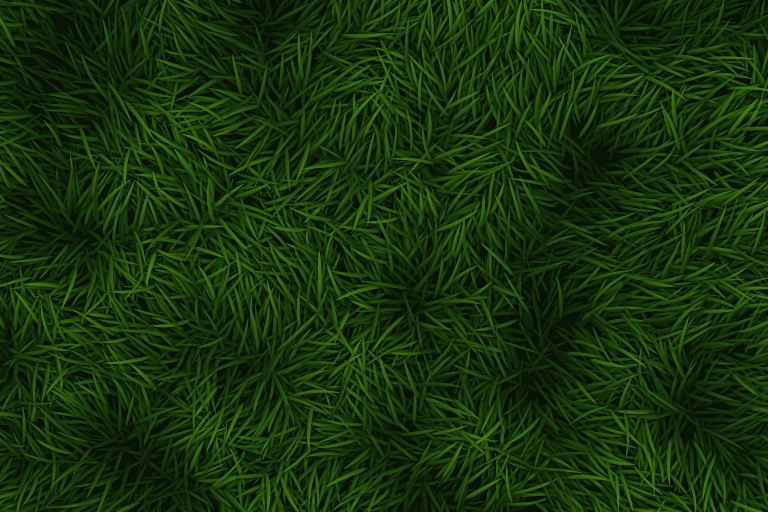
A Shadertoy shader for this texture:

```glsl
// Dense lawn seen from above: tufts of slender blades fanning out of dark hollows.

const vec3 DEEP = vec3(0.026, 0.050, 0.014);
const vec3 MID  = vec3(0.088, 0.220, 0.038);
const vec3 LIT  = vec3(0.265, 0.480, 0.058);
const vec3 TIP  = vec3(0.460, 0.660, 0.160);

const int   LAYERS      = 15;
const float LAYER_STEP  = 0.052;   // depth lost per layer
const float CELL        = 0.055;   // blade grid, in canvas heights
const float HALF_LENGTH = 0.054;   // must stay below CELL
const float HALF_WIDTH  = 0.0036;
const float TUFT_FREQ   = 7.0;
const float SPREAD      = 1.5;     // random sideways turn of blades
const float BEND        = 0.28;
const float SHADOW      = 0.30;
const float GROUND      = 0.07;
const float GAIN        = 1.70;
const float SOFTEN      = 0.5;     // compresses the highlights

vec4 hash4(vec3 p) {
    vec4 q = fract(p.xyzx * vec4(0.1031, 0.1030, 0.0973, 0.1099));
    q += dot(q, q.wzxy + 33.33);
    return fract((q.xxyz + q.yzzw) * q.zywx);
}

// Value noise: x = value, yz = gradient.
vec3 noiseGrad(vec2 p) {
    vec2 i = floor(p), f = p - i;
    vec2 u = f * f * (3.0 - 2.0 * f);
    vec2 du = 6.0 * f * (1.0 - f);
    vec4 h = fract((i.x + 57.0 * i.y + vec4(0.0, 1.0, 57.0, 58.0)) * 0.1031);
    h *= h + 33.33;
    h = fract(h * (h + h));
    vec2 slope = h.yz - h.x;
    float k = h.x - h.y - h.z + h.w;
    return vec3(h.x + dot(slope, u) + k * u.x * u.y, du * (slope + k * u.yx));
}

// One blade: x = tone, y = coverage, z = shadow cast around it.
vec3 blade(vec2 rel, vec2 root, float depth, vec4 rnd, float px) {
    // Tuft height decides how far up the blades reach.
    mat2 turn = mat2(0.8, 0.6, -0.6, 0.8);
    vec3 tuft = noiseGrad(turn * root * TUFT_FREQ + 17.3);
    if (depth > 1.35 * tuft.x + 0.22 + 0.35 * rnd.z) return vec3(0.0);

    // Blades lean uphill, outward from the canvas centre, and a little upward.
    vec2 lean = tuft.yz * turn + 0.7 * (root - vec2(0.72, 0.42)) + vec2(0.0, 0.08);
    lean = normalize(lean + 1e-4);
    vec2 dir = normalize(lean + vec2(-lean.y, lean.x) * (rnd.w - 0.5) * SPREAD);

    vec4 vary = fract(rnd * 13.0 + rnd.yzwx * 7.0);
    float halfLen = HALF_LENGTH * mix(0.65, 1.0, vary.x);
    float along = dot(rel, dir) / halfLen;
    float across = dot(rel, vec2(-dir.y, dir.x));
    across -= (vary.y - 0.5) * BEND * halfLen * (along * along - 0.3);

    float t = clamp(0.5 + 0.5 * along, 0.0, 1.0);
    float width = HALF_WIDTH * mix(0.7, 1.1, vary.z) * (1.0 - t * t * t * t)
                * smoothstep(-0.1, 0.25, t);
    float dist = abs(across) - width;
    float ends = smoothstep(0.0, 0.15, t) * smoothstep(1.0, 0.95, t);
    float cover = clamp(0.5 - dist / px, 0.0, 1.0) * ends;
    float shade = SHADOW * ends * (1.0 - smoothstep(0.0, 2.5 * HALF_WIDTH, dist));

    float light = mix(0.27, 1.0, depth * sqrt(depth)) * mix(0.42, 1.0, t)
                * mix(0.6, 1.2, vary.w) * mix(0.6, 1.15, tuft.x);
    light *= 1.0 + 0.22 * clamp(across / HALF_WIDTH, -1.0, 1.0);
    return vec3(light * GAIN, cover, shade);
}

vec3 grassColor(float tone) {
    tone /= 1.0 + SOFTEN * tone;
    vec3 col = mix(DEEP, MID, clamp(tone / 0.4, 0.0, 1.0));
    col = mix(col, LIT, clamp((tone - 0.4) / 0.5, 0.0, 1.0));
    return mix(col, TIP, clamp((tone - 0.9) / 0.9, 0.0, 1.0));
}

void mainImage(out vec4 fragColor, in vec2 fragCoord) {
    vec2 p = fragCoord / iResolution.y;
    float px = 1.0 / iResolution.y;
    float tone = 0.0;
    float through = 1.0;   // light still passing to deeper layers

    // Sunlit layers first; stop once the view is blocked.
    for (int n = 0; n < LAYERS; n++) {
        float layer = float(n);
        float depth = 1.0 - layer * LAYER_STEP;
        vec2 shift = fract(layer * vec2(0.618, 0.755)) * CELL;
        vec2 home = floor((p + shift) / CELL);
        for (int k = 0; k < 9; k++) {
            vec2 cell = home + vec2(k % 3 - 1, k / 3 - 1);
            vec4 rnd = hash4(vec3(cell + 17.0, layer * 3.0 + 41.0));
            vec2 root = (cell + rnd.xy) * CELL - shift;
            vec2 rel = p - root;
            if (dot(rel, rel) < HALF_LENGTH * HALF_LENGTH) {
                vec3 b = blade(rel, root, depth, rnd, px);
                tone += through * b.y * b.x;
                through *= (1.0 - b.y) * (1.0 - b.z);
            }
        }
        if (through < 0.05) break;
    }
    fragColor = vec4(grassColor(tone + through * GROUND), 1.0);
}
```
